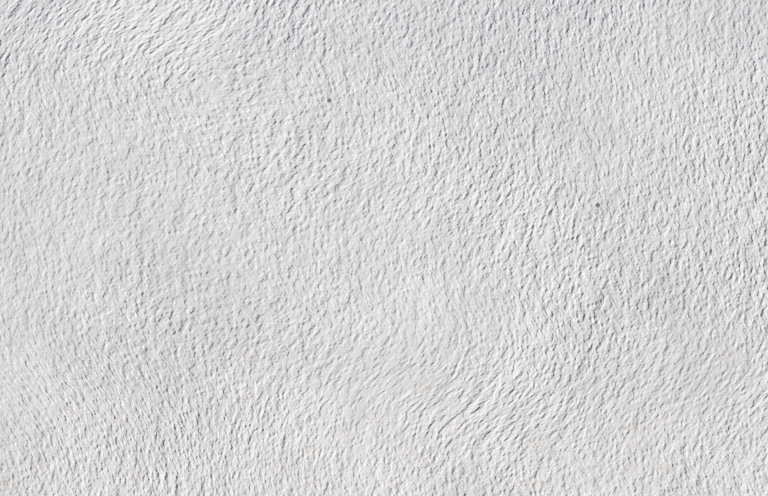
This texture is drawn by a WebGL 2 fragment shader. Its source:

```glsl
#version 300 es
precision highp float;
// Pale gritty stucco wall, brushed in upright bending strokes and lit from the left.

uniform vec2 u_resolution;
out vec4 fragColor;

// Lengths are fractions of the canvas height; frequencies are cells per height.
const vec2 GRAIN_FREQ = vec2(160.0, 108.0);
const vec2 FINE_FREQ = vec2(290.0, 230.0);
const vec2 LUMP_FREQ = vec2(72.0, 46.0);
const vec2 STROKE_FREQ = vec2(130.0, 11.0);
const vec2 GRAIN_EDGE = vec2(0.26, 0.70);
const float FINE_AMOUNT = 1.0;
const float LUMP_AMOUNT = 1.2;
const float STROKE_AMOUNT = 0.6;
const vec2 FLOW_FREQ = vec2(1.1, 2.6);
const float FLOW_BEND = 0.16;
const vec2 LIGHT_STEP = vec2(0.0017, -0.0008);
const float SLOPE_GAIN = 1.85;
const float BASE_TONE = 0.846;
const float LIT_GAIN = 0.044;
const float SHADOW_GAIN = 0.078;
const float SHADOW_POWER = 1.25;
const float MOTTLE = 0.085;
const vec3 SHADOW_TINT = vec3(-0.002, 0.0, 0.016);
const vec3 LIT_TINT = vec3(0.004, 0.0, 0.001);
const vec3 SAND_COLOR = vec3(0.75, 0.69, 0.64);
const vec3 PIT_COLOR = vec3(0.42, 0.41, 0.41);

// Integer hash: one pseudo-random value in 0..1 per cell and seed.
float hash(vec2 cell, uint seed) {
    uvec2 k = uvec2(ivec2(cell));
    uint h = k.x * 1597334677u ^ k.y * 3812015801u ^ seed * 2654435769u;
    h = (h ^ (h >> 16)) * 2146121005u;
    h = (h ^ (h >> 15)) * 2221713035u;
    h ^= h >> 16;
    return float(h >> 8) / 16777216.0;
}

float noise(vec2 p, uint seed) {
    vec2 cell = floor(p);
    vec2 f = p - cell;
    vec2 w = f * f * f * (f * (f * 6.0 - 15.0) + 10.0);
    float low = mix(hash(cell, seed), hash(cell + vec2(1, 0), seed), w.x);
    float high = mix(hash(cell + vec2(0, 1), seed), hash(cell + vec2(1, 1), seed), w.x);
    return mix(low, high, w.y);
}

vec2 rotate(vec2 p, float angle) {
    float c = cos(angle), s = sin(angle);
    return vec2(c * p.x - s * p.y, s * p.x + c * p.y);
}

// Bends the plane sideways so that grains follow the sweep of the brush.
vec2 brushFlow(vec2 p) {
    float wide = noise(p * FLOW_FREQ, 1u) - 0.5;
    float tight = noise(rotate(p, 0.3) * FLOW_FREQ * 2.1, 2u) - 0.5;
    return p + vec2(FLOW_BEND * (wide + 0.25 * tight), 0.0);
}

// Plaster height: flat-topped grains, finer grit, broad lumps and brush strokes.
float relief(vec2 p) {
    vec2 q = brushFlow(p);
    float grain = noise(rotate(q * GRAIN_FREQ, 0.6), 3u);
    float height = smoothstep(GRAIN_EDGE.x, GRAIN_EDGE.y, grain);
    height += FINE_AMOUNT * noise(rotate(q * FINE_FREQ, 1.0), 4u);
    height += LUMP_AMOUNT * noise(rotate(q * LUMP_FREQ, 0.3), 5u);
    height += STROKE_AMOUNT * noise(q * STROKE_FREQ, 6u);
    return height;
}

// Coverage of sparse round specks, at most one in each grid cell.
float specks(vec2 p, float freq, float chance, float radius, uint seed) {
    vec2 cell = floor(p * freq);
    vec2 jitter = vec2(hash(cell, seed), hash(cell, seed + 1u));
    vec2 center = (cell + 0.3 + 0.4 * jitter) / freq;
    float size = radius * mix(0.5, 1.0, hash(cell, seed + 2u));
    float edge = 1.0 / u_resolution.y;
    float disc = 1.0 - smoothstep(size - edge, size + edge, length(p - center));
    return disc * step(hash(cell, seed + 3u), chance);
}

void main() {
    vec2 p = gl_FragCoord.xy / u_resolution.y;

    // Slope toward the light, stronger in the coarser patches.
    float slope = SLOPE_GAIN * (relief(p + LIGHT_STEP) - relief(p - LIGHT_STEP));
    float patches = noise(rotate(p, 0.7) * 4.5, 7u);
    float coarseness = mix(0.7, 1.2, patches) + 0.12 * smoothstep(0.5, 1.5, p.x);
    slope *= coarseness;

    // Shadows are deep and narrow, highlights are mild.
    float lit = LIT_GAIN * max(slope, 0.0);
    float shadow = SHADOW_GAIN * pow(max(-slope, 0.0), SHADOW_POWER);
    float tone = BASE_TONE + lit - shadow;

    // Uneven whitewash at three scales.
    float mottle = 0.4 * noise(p * 3.0, 8u) + 0.3 * noise(rotate(p, 0.5) * 9.0, 9u);
    mottle += 0.3 * noise(rotate(p, 0.2) * vec2(30.0, 22.0), 10u);
    tone = clamp(tone + MOTTLE * (mottle - 0.5), 0.45, 0.96);

    // Cool shadows, nearly neutral light, slightly warmer toward the bottom.
    vec3 color = vec3(tone) + mix(SHADOW_TINT, LIT_TINT, smoothstep(0.62, 0.84, tone));
    color += mix(vec3(0.003, 0.0, -0.005), vec3(-0.003, 0.0, 0.005), smoothstep(0.0, 1.0, p.y));

    // Bare sand grains and very few deep pits.
    color = mix(color, SAND_COLOR, 0.5 * specks(p, 48.0, 0.05, 0.0036, 20u));
    color = mix(color, PIT_COLOR, 0.8 * specks(p, 13.0, 0.01, 0.0048, 30u));

    fragColor = vec4(color, 1.0);
}
```
